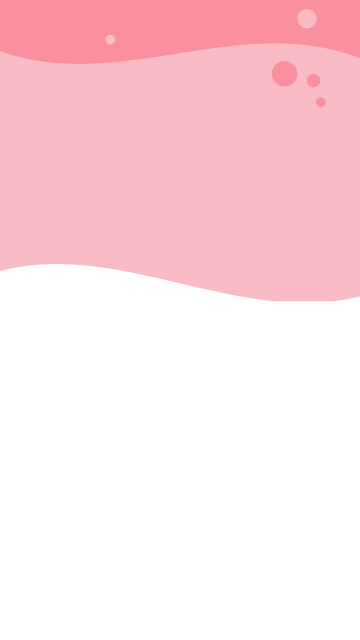
This background is drawn by a WebGL 2 fragment shader. Its source:

```glsl
#version 300 es
precision highp float;

uniform vec2 u_resolution;
out vec4 fragColor;

const vec3 WHITE = vec3(1.0);
const vec3 BLUSH = vec3(0.976, 0.737, 0.769);
const vec3 ROSE = vec3(0.976, 0.561, 0.624);

// Cubic wave whose two turning points lie at center -/+ extent
float cubicWave(float x, vec2 center, vec2 extent) {
    float u = (x - center.x) / extent.x;
    return center.y + extent.y * 0.5 * u * (3.0 - u * u);
}

// Smooth coverage of a signed distance, negative inside
float coverage(float dist, float pixel) {
    return clamp(0.5 - dist / pixel, 0.0, 1.0);
}

float circle(vec2 p, vec3 dot) {
    return length(p - dot.xy) - dot.z;
}

void main() {
    // Canvas widths, with y as the depth below the top edge
    float pixel = 1.0 / u_resolution.x;
    vec2 p = vec2(gl_FragCoord.x, u_resolution.y - gl_FragCoord.y) * pixel;

    // Wave edges; the lower one is cut flat at its deepest part
    float roseEdge = cubicWave(p.x, vec2(0.492, 0.149), vec2(0.272, -0.0284));
    float blushEdge = cubicWave(p.x, vec2(0.5023, 0.7875), vec2(0.345, 0.0539));
    float flatDepth = 0.8368;
    blushEdge = min(blushEdge, flatDepth);

    // Bubbles: center and radius
    vec3 bubbles[5] = vec3[5](
        vec3(0.8530, 0.0521, 0.0266),
        vec3(0.3067, 0.1100, 0.0132),
        vec3(0.7905, 0.2049, 0.0354),
        vec3(0.8710, 0.2238, 0.0187),
        vec3(0.8912, 0.2840, 0.0134)
    );
    float bubbleDist = 1.0;
    for (int i = 0; i < 5; i++) {
        bubbleDist = min(bubbleDist, circle(p, bubbles[i]));
    }

    // Bubbles swap the two pinks
    float rose = coverage(p.y - roseEdge, pixel);
    rose = mix(rose, 1.0 - rose, coverage(bubbleDist, pixel));

    vec3 color = mix(WHITE, BLUSH, coverage(p.y - blushEdge, pixel));
    color = mix(color, ROSE, rose);
    fragColor = vec4(color, 1.0);
}
```
